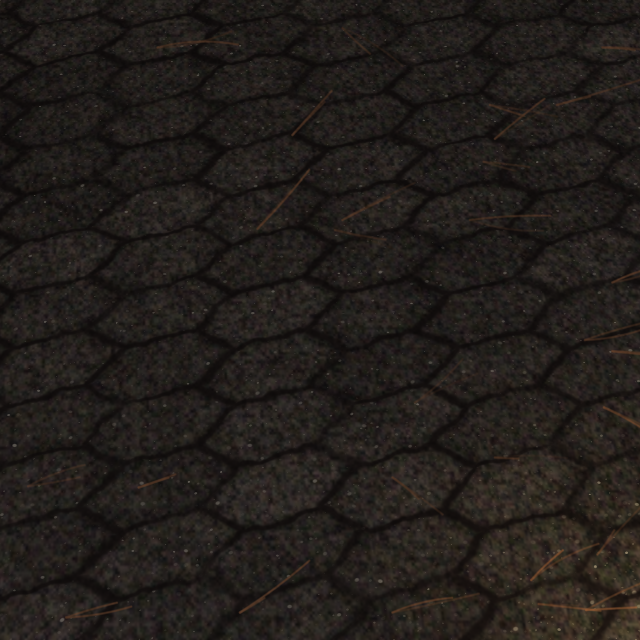
Reproduce this texture procedurally as a Shadertoy shader.

```glsl
// Dark hexagonal pavers seen obliquely, with gritty aggregate and pine needles.
// A perspective inverse maps the canvas to a hexagonal lattice; noise wears the
// joints, hashed chips form the aggregate and a loop scatters the needles.

const vec2  ANCHOR      = vec2(0.6016, 0.4271); // centre of the reference paver
const vec2  PAVER_STEP  = vec2(0.1758, 0.0885); // column and row spacing there
const float ROW_SHIFT   = 0.0104;               // sideways drift per row
const float PERSPECTIVE = 0.030;                // shrink per row going up
const float JOINT_WIDTH = 0.040;
const float JOINT_WOBBLE = 0.085;
const float GRAIN_SCALE = 13.0;
const float CHIP_SCALE  = 5.5;
const float CHIP_AMOUNT = 0.30;
const int   NEEDLES     = 56;
const float NEEDLE_WIDTH = 0.0016;
const vec3  STONE  = vec3(0.137, 0.121, 0.110);
const vec3  JOINT  = vec3(0.062, 0.048, 0.046);
const vec3  CHIP   = vec3(0.42, 0.40, 0.37);
const vec3  NEEDLE = vec3(0.33, 0.215, 0.145);
const vec3  WARM_LIGHT = vec3(1.04, 0.97, 0.80);

float hash(vec2 p) {
    return fract(sin(dot(p, vec2(127.1, 311.7))) * 43758.5453);
}

float noise(vec2 p) {
    vec2 i = floor(p), f = fract(p);
    f = f * f * (3.0 - 2.0 * f);
    return mix(mix(hash(i), hash(i + vec2(1, 0)), f.x),
               mix(hash(i + vec2(0, 1)), hash(i + vec2(1, 1)), f.x), f.y);
}

float fbm(vec2 p) {
    return 0.55 * noise(p) + 0.30 * noise(p * 2.1 + 17.0) + 0.15 * noise(p * 4.3 + 41.0);
}

// Canvas position to (column, row) on the ground.
vec2 groundCoord(vec2 p) {
    vec2 d = p - ANCHOR;
    float row = d.y / (PAVER_STEP.y - PERSPECTIVE * d.y);
    float depth = 1.0 + PERSPECTIVE * row;
    return vec2((d.x * depth + ROW_SHIFT * row) / PAVER_STEP.x, row);
}

// Returns the distance to the nearest joint (x) and the paver's identity (yz).
vec3 hexPaver(vec2 ground) {
    const vec2 period = vec2(1.0, 1.7320508);
    vec2 h = vec2(ground.x - 0.5 * ground.y, ground.y * 0.8660254);
    vec2 a = h - period * round(h / period);
    vec2 b = h - period * (round(h / period - 0.5) + 0.5);
    vec2 local = dot(a, a) < dot(b, b) ? a : b;
    vec2 q = abs(local);
    float edge = 0.5 - max(q.x, dot(q, vec2(0.5, 0.8660254)));
    return vec3(edge, round((h - local) * 2.0));
}

// Brightness of one randomly sized, turned stone chip per grid cell.
float chips(vec2 p) {
    vec2 cell = floor(p);
    vec2 jitter = vec2(hash(cell + 3.1), hash(cell + 8.7)) - 0.5;
    vec2 d = fract(p) - 0.5 - 0.45 * jitter;
    float turn = 0.6 * (hash(cell + 5.3) - 0.2);
    d = mat2(cos(turn), -sin(turn), sin(turn), cos(turn)) * d;
    float size = mix(0.10, 0.25, hash(cell + 11.9));
    float shape = 1.0 - smoothstep(0.35 * size, size, length(d * vec2(0.8, 1.15)));
    float present = step(1.0 - CHIP_AMOUNT, hash(cell + 21.4));
    float glint = hash(cell + 31.7);
    return shape * present * mix(0.15, 1.0, glint * glint * glint);
}

// Coverage of one bent needle; pairs share a base point.
float needle(vec2 p, float id, float pixel) {
    float bundle = floor(id * 0.5);
    vec2 base = vec2(hash(vec2(bundle, 1.3)), hash(vec2(bundle, 7.9)));
    float t = 2.0 * hash(vec2(bundle, 4.6)) - 1.0;
    float angle = 0.04 + 0.4 * t + 0.5 * t * t * t + 0.4 * (hash(vec2(id, 2.2)) - 0.5);
    float reach = mix(0.035, 0.14, hash(vec2(id, 9.4)));
    vec2 d = p - base;
    d = vec2(dot(d, vec2(cos(angle), sin(angle))), dot(d, vec2(-sin(angle), cos(angle))));
    float along = clamp(d.x, 0.0, reach);
    float bend = 3.5 * (hash(vec2(id, 5.5)) - 0.5);
    d -= vec2(along, bend * along * (along - reach));
    float line = 1.0 - smoothstep(0.0, NEEDLE_WIDTH + pixel, length(d));
    return line * mix(0.15, 0.85, hash(vec2(id, 6.8)));
}

void mainImage(out vec4 fragColor, in vec2 fragCoord) {
    vec2 p = fragCoord / iResolution.xy;
    float pixel = 1.0 / iResolution.y;
    vec2 ground = groundCoord(p);
    vec2 flat2 = ground * vec2(2.0, 1.0);

    // Pavers with uneven edges and their own tone
    vec2 wobble = vec2(fbm(flat2 * 2.6), fbm(flat2 * 2.6 + 53.0)) - 0.5;
    vec3 paver = hexPaver(ground + JOINT_WOBBLE * wobble * vec2(1.0, 2.0));
    float tone = mix(0.90, 1.10, hash(paver.yz));
    float patches = mix(0.82, 1.18, fbm(flat2 * 1.3 + 9.0));

    // Coarse and fine grain with a faint colour shift
    float grain = 0.6 * noise(flat2 * GRAIN_SCALE) + 0.4 * noise(flat2 * GRAIN_SCALE * 1.9 + 7.0);
    vec3 tint = vec3(noise(flat2 * 11.0 + 71.0), noise(flat2 * 11.0 + 83.0), noise(flat2 * 11.0 + 97.0)) - 0.5;
    vec3 color = STONE * tone * patches * mix(0.45, 1.55, grain) + 0.028 * tint;
    color = mix(color, CHIP, 0.75 * chips(flat2 * CHIP_SCALE));
    color = mix(color, CHIP, 0.40 * chips(flat2 * CHIP_SCALE * 1.8 + 37.0));

    // Joints, partly filled with dirt, with a soft shaded shoulder
    float filled = smoothstep(0.40, 0.75, fbm(flat2 * 0.9 + 29.0));
    float width = JOINT_WIDTH * mix(0.75, 1.35, noise(flat2 * 1.7 + 5.0));
    color *= mix(0.76, 1.0, smoothstep(0.0, 0.15, paver.x));
    float gap = 1.0 - smoothstep(0.25 * width, 1.5 * width, paver.x);
    color = mix(color, JOINT * mix(0.75, 1.25, grain), gap * mix(0.95, 0.50, filled));

    // Fallen needles
    for (int i = 0; i < NEEDLES; i++)
        color = mix(color, NEEDLE * mix(0.75, 1.15, grain), needle(p, float(i), pixel));

    // Light falls off from the lower right corner
    float corner = smoothstep(0.60, 0.0, length(p - vec2(1.0, 0.0)));
    color *= 0.90 + 0.18 * (1.0 - p.y) + 0.06 * p.x + 0.65 * corner * corner;
    color *= mix(vec3(1.0), WARM_LIGHT, corner);
    fragColor = vec4(color, 1.0);
}
```
